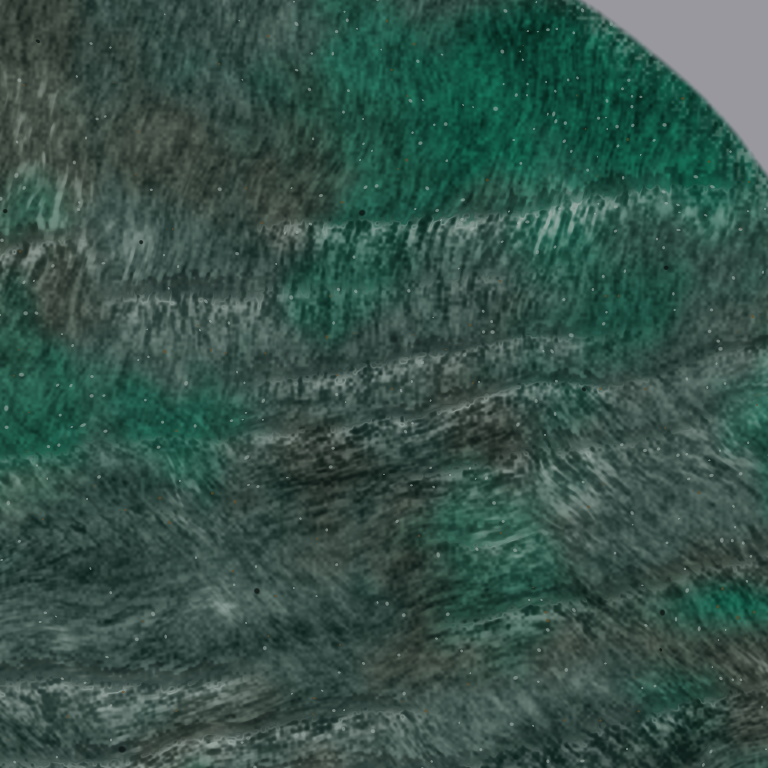
A WebGL 1 fragment shader for this texture:

```glsl
precision highp float;
uniform vec2 u_resolution;

const vec3 BACKDROP = vec3(0.605, 0.597, 0.625);
const vec3 DEEP = vec3(0.11, 0.19, 0.17);
const vec3 PALE = vec3(0.42, 0.51, 0.48);
const vec3 FROST = vec3(0.64, 0.69, 0.67);
const vec3 TEAL = vec3(0.04, 0.37, 0.28);
const vec3 UMBER = vec3(0.27, 0.27, 0.22);
const vec3 RUST = vec3(0.42, 0.30, 0.14);

float hash(vec2 p) {
  vec3 q = fract(vec3(p.xyx) * 0.1031);
  q += dot(q, q.yzx + 33.33);
  return fract((q.x + q.y) * q.z);
}

float noise(vec2 p) {
  vec2 i = floor(p), f = fract(p);
  f = f * f * (3.0 - 2.0 * f);
  vec2 e = vec2(1.0, 0.0);
  return mix(mix(hash(i), hash(i + e), f.x),
             mix(hash(i + e.yx), hash(i + e.xx), f.x), f.y);
}

float fbm(vec2 p) {
  float sum = 0.0, amp = 0.533;
  for (int i = 0; i < 4; i++) {
    sum += amp * noise(p);
    p = mat2(1.6, 1.2, -1.2, 1.6) * p + 17.3;
    amp *= 0.5;
  }
  return sum;
}

vec2 rotate(vec2 p, float angle) {
  float c = cos(angle), s = sin(angle);
  return vec2(c * p.x - s * p.y, s * p.x + c * p.y);
}

// Thin strands lying along the given angle
float fibres(vec2 p, float angle) {
  vec2 q = rotate(p, -angle) + 5.0;
  return 0.55 * noise(q * vec2(38.0, 125.0)) + 0.45 * noise(q * vec2(85.0, 230.0) + 40.0);
}

// Frosted seams: crisp on top, fading downwards, broken along their length
float seams(vec2 p, float layer, float jitter) {
  float sum = 0.0;
  for (int i = 0; i < 9; i++) {
    float k = float(i);
    float level = -0.08 + 0.095 * k + 0.035 * (hash(vec2(k, 3.0)) - 0.5);
    float d = layer - level + 0.025 * jitter;
    float body = exp(32.0 * min(d, 0.0)) * (1.0 - smoothstep(-0.003, 0.009, d));
    float patches = smoothstep(0.3, 0.8, noise(vec2(p.x * 4.5 + 2.0, k * 7.0 + 1.5)));
    sum += body * patches;
  }
  return min(sum, 1.0);
}

// Rare round flecks, one candidate per cell
float flecks(vec2 p, float cells, float chance) {
  vec2 id = floor(p * cells), f = fract(p * cells);
  vec2 centre = 0.3 + 0.4 * vec2(hash(id + 11.0), hash(id + 27.0));
  float radius = 0.12 + 0.16 * hash(id + 53.0);
  float dot1 = 1.0 - smoothstep(radius * 0.4, radius, length(f - centre));
  return dot1 * step(1.0 - chance, hash(id + 71.0));
}

float blob(vec2 p, vec2 centre, vec2 size) {
  vec2 d = (p - centre) / size;
  return exp(-dot(d, d));
}

void main() {
  vec2 p = gl_FragCoord.xy / u_resolution;
  vec2 warp = vec2(fbm(p * 6.0), fbm(p * 6.0 + 31.0)) - 0.5;
  vec2 w = p + 0.05 * warp;

  // Layers rise to the right, strongest in the lower half
  float upper = smoothstep(0.32, 0.55, w.y - 0.12 * w.x);
  float layer = p.y - mix(0.19, 0.09, upper) * p.x * mix(1.0, p.x, 0.6) + 0.07 * warp.y;

  float steep = fibres(w, 1.35);
  float slanted = mix(fibres(w, -0.75), fibres(w, 0.3), smoothstep(0.35, 0.65, noise(p * 5.0 + 9.0)));
  float strand = mix(slanted, steep, upper);
  float cloud = fbm(p * 7.0 + 3.0 + warp);
  float bands = fbm(vec2(p.x * 3.0, layer * 22.0) + 60.0);
  float grain = noise(p * 210.0);

  // Body tone
  float tone = 0.35 + 0.65 * (cloud - 0.5) + 0.72 * (strand - 0.5) + 0.32 * (grain - 0.5);
  tone += mix(0.65, 0.25, upper) * (bands - 0.5);
  vec3 colour = mix(DEEP, PALE, clamp(tone, -0.15, 1.25));

  // Green and brown tints
  float green = blob(w, vec2(0.82, 0.86), vec2(0.25, 0.15)) + blob(w, vec2(0.96, 0.22), vec2(0.13, 0.03));
  green += 0.6 * smoothstep(0.52, 0.75, fbm(p * 4.5 + 80.0)) + 0.25 * blob(w, vec2(0.1, 0.42), vec2(0.2, 0.09));
  green = clamp(green, 0.0, 1.0);
  colour = mix(colour, TEAL * (0.55 + 0.95 * tone), 0.85 * green);
  float brown = smoothstep(0.45, 0.7, fbm(p * 5.0 + 120.0)) * (1.0 - green);
  colour = mix(colour, UMBER * (0.5 + 1.1 * tone), 0.45 * brown);

  // Seams, the shadows above them, and frosted patches
  float jitter = strand - 0.5 + 0.6 * (grain - 0.5);
  float shade = seams(p, layer - 0.022, jitter);
  colour *= 1.0 - 0.25 * shade * smoothstep(0.4, 0.7, cloud + 0.1);
  float frost = seams(p, layer, jitter) * smoothstep(0.3, 0.75, strand * 0.7 + grain * 0.3);
  frost += 0.5 * smoothstep(0.62, 0.8, cloud) * smoothstep(0.45, 0.8, strand);
  colour = mix(colour, FROST, clamp(0.78 * frost, 0.0, 0.85));

  // Glints, rust and pits
  colour = mix(colour, FROST, 0.6 * flecks(w, 75.0, 0.05 + 0.08 * green));
  colour = mix(colour, RUST, 0.6 * flecks(w + 0.37, 90.0, 0.012));
  colour = mix(colour, DEEP * 0.4, 0.8 * flecks(w + 0.71, 45.0, 0.006));

  // Rounded rim against the plain backdrop
  float rim = length(p - vec2(0.31, 0.29)) - 0.84 + 0.015 * warp.x;
  float haze = smoothstep(-0.06, 0.0, rim) * smoothstep(0.4, 0.75, cloud * 0.6 + grain * 0.4);
  colour = mix(colour, FROST * 0.9, 0.55 * haze);
  colour = mix(colour, BACKDROP, smoothstep(-0.006, 0.005, rim));
  gl_FragColor = vec4(colour, 1.0);
}
```
